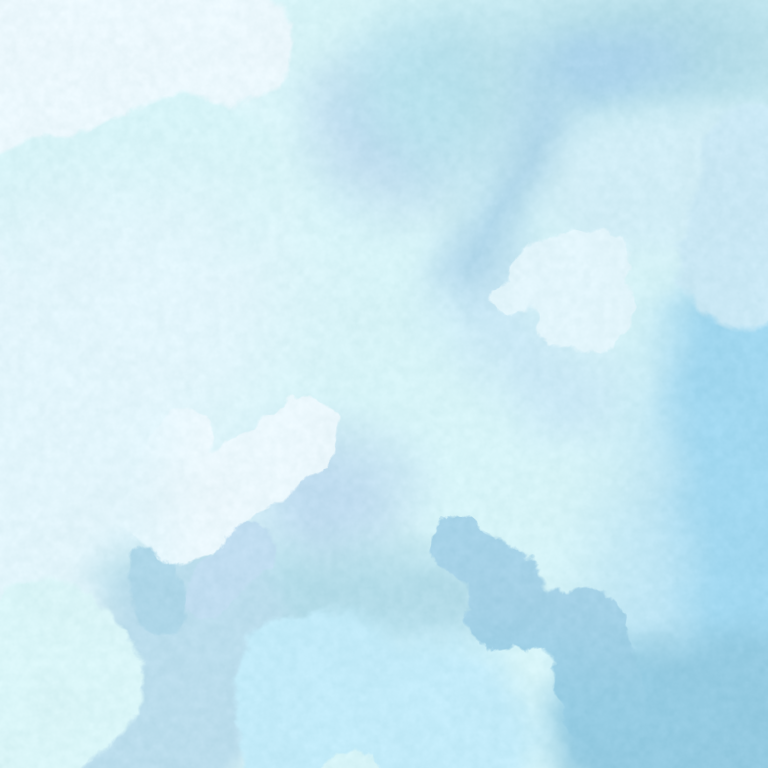
Give the GLSL for this background, as a WebGL 2 fragment shader.

```glsl
#version 300 es
precision highp float;
uniform vec2 u_resolution;
out vec4 fragColor;

float hash(vec2 p) {
    vec3 q = fract(vec3(p.xyx) * 0.1031);
    q += dot(q, q.yzx + 33.33);
    return fract((q.x + q.y) * q.z);
}

float valueNoise(vec2 p) {
    vec2 cell = floor(p);
    vec2 f = fract(p);
    f = f * f * (3.0 - 2.0 * f);
    float low = mix(hash(cell), hash(cell + vec2(1, 0)), f.x);
    float high = mix(hash(cell + vec2(0, 1)), hash(cell + 1.0), f.x);
    return mix(low, high, f.y);
}

float fbm(vec2 p) {
    float sum = 0.0;
    float amplitude = 0.5;
    for (int i = 0; i < 4; i++) {
        sum += amplitude * (valueNoise(p) - 0.5);
        p = mat2(1.6, 1.2, -1.2, 1.6) * p + 7.3;
        amplitude *= 0.5;
    }
    return sum;
}

vec2 warp(vec2 p, float frequency, float amount) {
    return p + amount * vec2(fbm(p * frequency), fbm(p * frequency + 31.7));
}

// Distance to a rounded stroke from ends.xy to ends.zw
float stroke(vec2 p, vec4 ends, float radius) {
    vec2 axis = ends.zw - ends.xy;
    float t = clamp(dot(p - ends.xy, axis) / dot(axis, axis), 0.0, 1.0);
    return length(p - ends.xy - axis * t) - radius;
}

float disc(vec2 p, vec2 center, float radius) {
    return length(p - center) - radius;
}

float blend(float a, float b, float k) {
    float h = max(k - abs(a - b), 0.0) / k;
    return min(a, b) - 0.25 * h * h * k;
}

// Feathered elliptical stain
vec3 bloom(vec3 base, vec3 tint, vec2 p, vec2 center, vec2 radii) {
    return mix(base, tint, 1.0 - smoothstep(0.2, 1.5, length((p - center) / radii)));
}

// Paint layer whose edge spreads over the given softness
vec3 wash(vec3 base, vec3 tint, float d, float softness) {
    return mix(base, tint, 1.0 - smoothstep(-softness, softness, d));
}

void main() {
    vec2 uv = gl_FragCoord.xy / u_resolution;
    vec2 flow = warp(warp(uv, 4.0, 0.08), 26.0, 0.02);
    vec2 rough = warp(warp(uv, 11.0, 0.04), 60.0, 0.018);
    float crisp = max(0.0024, 0.8 / u_resolution.y);

    vec3 white = vec3(0.92, 0.97, 0.99);
    vec3 ice = vec3(0.885, 0.96, 0.985);
    vec3 aqua = vec3(0.84, 0.955, 0.97);
    vec3 mist = vec3(0.79, 0.91, 0.96);
    vec3 lavender = vec3(0.75, 0.865, 0.94);
    vec3 teal = vec3(0.70, 0.86, 0.91);
    vec3 sky = vec3(0.63, 0.845, 0.94);
    vec3 steel = vec3(0.58, 0.795, 0.885);

    // Pale ground and upper stains
    vec3 color = mix(ice, aqua, smoothstep(0.15, 0.42, flow.x));
    color = bloom(color, lavender, flow, vec2(0.50, 0.83), vec2(0.11, 0.11));
    color = bloom(color, vec3(0.72, 0.885, 0.93), flow, vec2(0.57, 0.89), vec2(0.11, 0.12));
    color = bloom(color, teal, flow, vec2(0.86, 0.93), vec2(0.25, 0.14));
    color = bloom(color, vec3(0.67, 0.83, 0.92), flow, vec2(0.80, 0.91), vec2(0.11, 0.06));
    color = wash(color, mist, stroke(flow, vec4(0.62, 0.64, 0.76, 0.48), 0.055), 0.06);
    color = wash(color, vec3(0.68, 0.835, 0.915), stroke(flow, vec4(0.71, 0.84, 0.62, 0.67), 0.035), 0.06);

    // Right side washes
    color = wash(color, vec3(0.74, 0.895, 0.955), stroke(flow, vec4(0.98, 0.50, 0.90, 0.20), 0.12), 0.085);
    color = wash(color, sky, stroke(flow, vec4(1.04, 0.52, 1.05, 0.22), 0.15), 0.045);
    color = wash(color, vec3(0.82, 0.93, 0.965), stroke(flow, vec4(0.80, 0.74, 0.98, 0.76), 0.09), 0.04);
    color = wash(color, mist, stroke(rough, vec4(1.0, 0.78, 0.97, 0.66), 0.085), 0.007);

    // Lower shadows
    color = bloom(color, lavender, flow, vec2(0.43, 0.35), vec2(0.12, 0.11));
    color = wash(color, teal, stroke(flow, vec4(0.20, 0.23, 0.59, 0.21), 0.06), 0.045);
    color = wash(color, vec3(0.73, 0.865, 0.925), stroke(flow, vec4(0.26, 0.17, 0.18, -0.03), 0.12), 0.025);
    color = wash(color, steel, stroke(flow, vec4(0.83, 0.05, 1.02, 0.08), 0.11), 0.04);

    // Upper left veils
    color = wash(color, aqua, stroke(rough, vec4(0.10, 0.74, 0.25, 0.76), 0.12), 0.008);
    color = bloom(color, ice, flow, vec2(0.17, 0.60), vec2(0.24, 0.16));
    float veil = blend(stroke(rough, vec4(-0.04, 0.90, 0.24, 0.99), 0.11), disc(rough, vec2(0.31, 0.93), 0.065), 0.04);
    color = wash(color, white, veil, 0.005);

    // Bottom pools
    float pool = blend(stroke(rough, vec4(0.42, 0.10, 0.44, -0.05), 0.11), disc(rough, vec2(0.57, 0.03), 0.13), 0.08);
    color = wash(color, vec3(0.76, 0.92, 0.975), pool, mix(0.005, 0.04, smoothstep(0.38, 0.6, uv.x)));
    color = wash(color, aqua, disc(rough, vec2(0.455, -0.02), 0.048), 0.003);
    float corner = blend(disc(rough, vec2(0.07, 0.12), 0.12), disc(rough, vec2(-0.02, 0.06), 0.12), 0.05);
    color = wash(color, vec3(0.85, 0.96, 0.97), corner, 0.004);

    // Blue islands
    float island = blend(stroke(rough, vec4(0.60, 0.285, 0.66, 0.25), 0.04), stroke(rough, vec4(0.64, 0.185, 0.78, 0.19), 0.036), 0.04);
    island = blend(island, stroke(rough, vec4(0.77, 0.17, 0.79, 0.07), 0.05), 0.02);
    color = wash(color, mix(steel, lavender, 0.4 * smoothstep(0.05, 0.25, uv.y)), island, crisp);
    color = wash(color, vec3(0.68, 0.84, 0.91), stroke(rough, vec4(0.19, 0.26, 0.22, 0.21), 0.03), 0.003);
    color = wash(color, lavender, stroke(rough, vec4(0.28, 0.23, 0.33, 0.28), 0.035), crisp);

    // Light clouds
    float leftCloud = blend(stroke(rough, vec4(0.24, 0.32, 0.39, 0.43), 0.056), stroke(rough, vec4(0.20, 0.34, 0.23, 0.43), 0.04), 0.02);
    color = wash(color, mix(ice, white, smoothstep(0.16, 0.28, uv.x)), leftCloud, crisp);
    float rightCloud = blend(stroke(rough, vec4(0.71, 0.65, 0.78, 0.665), 0.043), disc(rough, vec2(0.765, 0.595), 0.064), 0.01);
    rightCloud = blend(rightCloud, disc(rough, vec2(0.67, 0.61), 0.028), 0.015);
    color = wash(color, ice, rightCloud, crisp);

    // Faint pigment and paper grain
    color += 0.02 * fbm(uv * 14.0) + 0.055 * fbm(uv * 110.0) * vec3(1.0, 0.7, 0.7);
    fragColor = vec4(clamp(color, 0.0, 1.0), 1.0);
}
```
